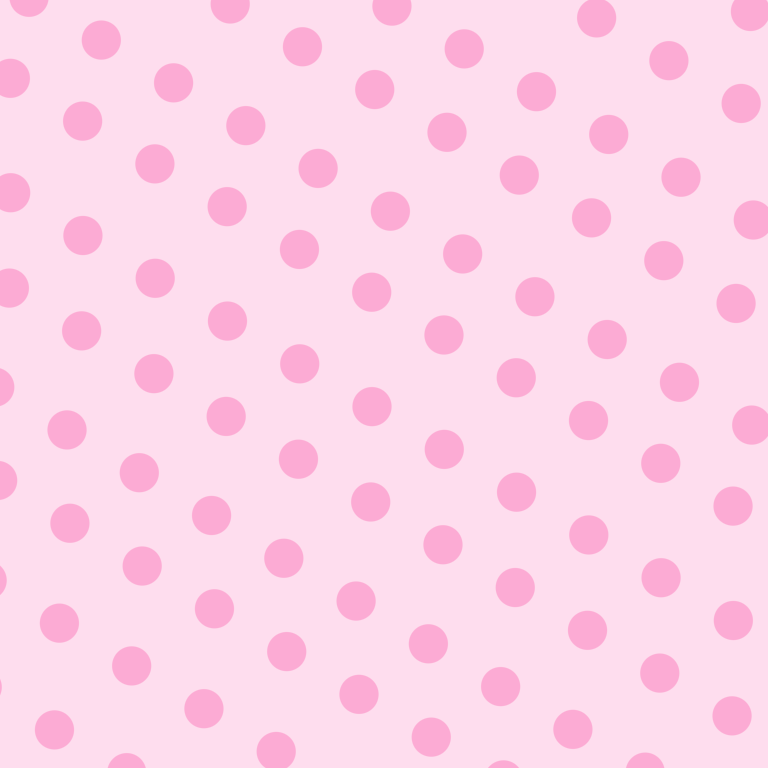
Reproduce this pattern procedurally as a Shadertoy shader.

```glsl
// Flat pink polka dots on pale pink, strung along slanted parallel rows.
// Dots are evenly spaced within a row; a sine hash varies each row's
// height and its starting phase, so neighbouring rows do not line up.

const vec3 GROUND_COLOR = vec3(0.995, 0.867, 0.932);
const vec3 DOT_COLOR = vec3(0.990, 0.670, 0.830);

const vec2 DOT_STEP = vec2(0.0941, -0.0557); // from one dot to the next
const float ROW_SPACING = 0.1332;            // vertical gap between rows
const float FIRST_ROW = -0.034;              // height of row 0 at x = 0
const float DOT_RADIUS = 0.0255;
const float HEIGHT_JITTER = 0.008;
const float PHASE_JITTER = 0.2;

// Sine hash in the range -1 to 1
float signedHash(float n) {
    return 2.0 * fract(sin(n * 127.1 + 11.7) * 43758.5453) - 1.0;
}

// Index of the slanted row closest to p
float nearestRow(vec2 p) {
    float heightAtLeftEdge = p.y - p.x * DOT_STEP.y / DOT_STEP.x;
    return floor((heightAtLeftEdge - FIRST_ROW) / ROW_SPACING + 0.5);
}

// Signed distance to the closest dot of one row
float dotRowDistance(vec2 p, float row, float radius) {
    float height = FIRST_ROW + ROW_SPACING * row
                 + HEIGHT_JITTER * signedHash(row);
    float phase = -0.25 + 0.06 * row + PHASE_JITTER * signedHash(row + 40.0);
    vec2 q = p - vec2(0.0, height) - phase * DOT_STEP;
    float index = floor(dot(q, DOT_STEP) / dot(DOT_STEP, DOT_STEP) + 0.5);
    return length(q - index * DOT_STEP) - radius;
}

// Antialiased coverage of a signed distance
float coverage(float dist, float pixel) {
    return 1.0 - smoothstep(-0.75 * pixel, 0.75 * pixel, dist);
}

void mainImage(out vec4 fragColor, in vec2 fragCoord) {
    float pixel = 1.0 / iResolution.y;
    vec2 p = fragCoord * pixel;

    float dist = dotRowDistance(p, nearestRow(p), DOT_RADIUS);
    vec3 color = mix(GROUND_COLOR, DOT_COLOR, coverage(dist, pixel));
    fragColor = vec4(color, 1.0);
}
```
